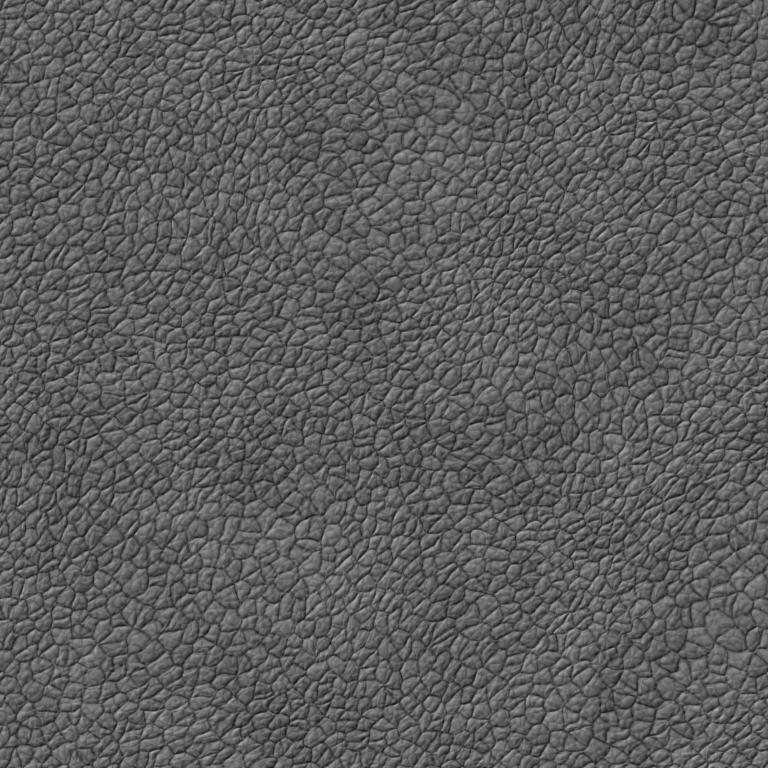
A WebGL 1 fragment shader for this texture:

```glsl
precision highp float;
uniform vec2 u_resolution;

// Grain layout, in canvas units
const float GRAIN_ANGLE = 0.72;
const vec2 PEBBLE_FREQ = vec2(42.0, 58.0);
const float WRINKLE_SCALE = 1.7;
const float JITTER = 0.88;
const float BROAD_WARP = 0.042;
const float FINE_WARP = 0.006;

// Relief and light
const vec2 LIGHT_DIR = vec2(-0.6, 0.8);
const float LIGHT_STEP = 0.0028;
const float DOME_STEEPNESS = 3.5;
const float WRINKLE_HEIGHT = 0.38;
const float RELIEF_GAIN = 0.32;

// Tones
const float BASE_GRAY = 0.406;
const float CREASE_DARKNESS = 0.125;
const float CREASE_WIDTH = 0.085;
const float WRINKLE_DARKNESS = 0.04;
const float PEBBLE_VARIATION = 0.06;
const float PATCH_VARIATION = 0.045;
const float PORE_FREQ = 173.0;
const float PORE_STRENGTH = 0.12;

vec2 hash2(vec2 p) {
  vec3 q = fract(p.xyx * vec3(0.1031, 0.1030, 0.0973));
  q += dot(q, q.yzx + 33.33);
  return fract((q.xx + q.yz) * q.zy);
}

float cornerSlope(vec2 cell, vec2 offset) {
  return dot(hash2(cell) * 2.0 - 1.0, offset);
}

float gradientNoise(vec2 p) {
  vec2 i = floor(p);
  vec2 f = p - i;
  vec2 u = f * f * f * (f * (f * 6.0 - 15.0) + 10.0);
  vec2 dx = vec2(1.0, 0.0);
  vec2 dy = vec2(0.0, 1.0);
  float low = mix(cornerSlope(i, f), cornerSlope(i + dx, f - dx), u.x);
  float high = mix(cornerSlope(i + dy, f - dy), cornerSlope(i + 1.0, f - 1.0), u.x);
  return mix(low, high, u.y);
}

vec2 noisePair(vec2 p) {
  return vec2(gradientNoise(p), gradientNoise(p + vec2(37.0, 71.0)));
}

// x: distance to the nearest cell border, y: random value of the cell
vec2 voronoiBorder(vec2 p) {
  vec2 home = floor(p);
  vec2 nearest = vec2(0.0);
  vec2 nearestCell = home;
  float best = 8.0;
  for (int j = -1; j <= 1; j++) {
    for (int i = -1; i <= 1; i++) {
      vec2 cell = home + vec2(float(i), float(j));
      vec2 r = cell + 0.5 + JITTER * (hash2(cell) - 0.5) - p;
      float d = dot(r, r);
      if (d < best) {
        best = d;
        nearest = r;
        nearestCell = cell;
      }
    }
  }
  float border = 8.0;
  for (int j = -1; j <= 1; j++) {
    for (int i = -1; i <= 1; i++) {
      vec2 cell = nearestCell + vec2(float(i), float(j));
      vec2 r = cell + 0.5 + JITTER * (hash2(cell) - 0.5) - p;
      vec2 across = r - nearest;
      if (dot(across, across) > 0.0001) {
        border = min(border, dot(0.5 * (r + nearest), normalize(across)));
      }
    }
  }
  return vec2(max(border, 0.0), hash2(nearestCell + 19.0).x);
}

// x: height, y: pebble border, z: wrinkle border, w: pebble random value
vec4 leather(vec2 p) {
  p += BROAD_WARP * noisePair(p * 4.0 + 11.0);
  p += FINE_WARP * noisePair(p * 55.0 + 5.0);
  float c = cos(GRAIN_ANGLE);
  float s = sin(GRAIN_ANGLE);
  vec2 grain = vec2(c * p.x + s * p.y, c * p.y - s * p.x) * PEBBLE_FREQ + 90.0;
  vec2 pebble = voronoiBorder(grain);
  float wrinkle = voronoiBorder(grain * WRINKLE_SCALE + 7.3).x;
  float height = 1.0 - exp(-DOME_STEEPNESS * pebble.x);
  height += WRINKLE_HEIGHT * (1.0 - exp(-DOME_STEEPNESS * wrinkle));
  return vec4(height, pebble.x, wrinkle, pebble.y);
}

float crease(float border) {
  float t = border / CREASE_WIDTH;
  return exp(-t * t);
}

void main() {
  vec2 p = gl_FragCoord.xy / u_resolution.y;
  vec4 surface = leather(p);
  vec2 halfStep = 0.5 * LIGHT_STEP * LIGHT_DIR;
  float slope = leather(p - halfStep).x - leather(p + halfStep).x;

  // Slope lighting, then dark creases and tone variation
  float gray = BASE_GRAY + RELIEF_GAIN * slope;
  gray -= CREASE_DARKNESS * crease(surface.y);
  gray -= WRINKLE_DARKNESS * crease(surface.z);
  gray += PEBBLE_VARIATION * (surface.w - 0.5);
  gray += PATCH_VARIATION * gradientNoise(p * 6.0 + 3.0);
  gray += PORE_STRENGTH * gradientNoise(p * PORE_FREQ);

  gl_FragColor = vec4(vec3(clamp(gray, 0.12, 0.68)), 1.0);
}
```
